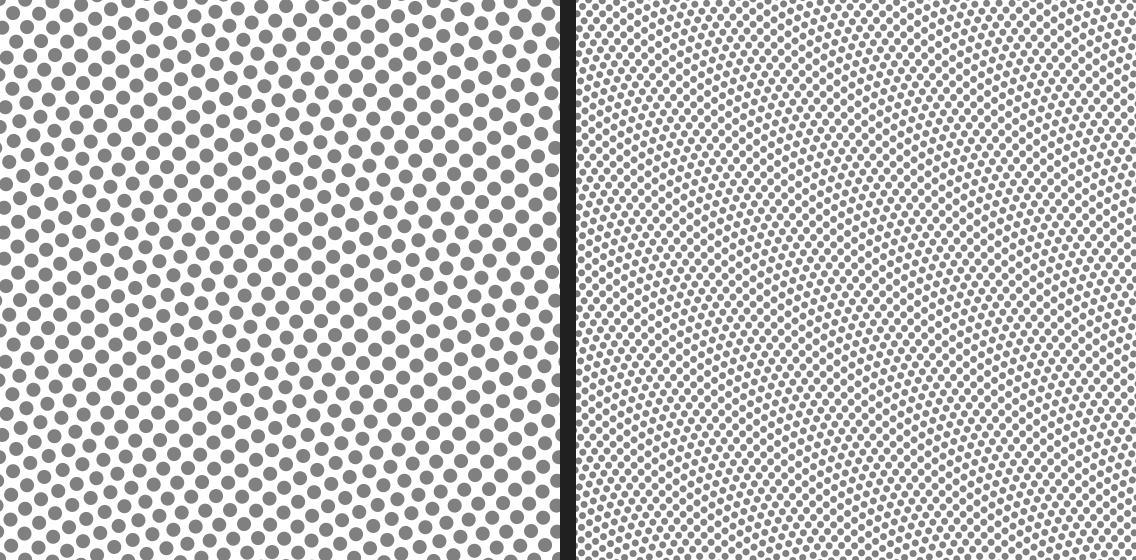
Left: one tile. Right: repeated 2 by 2.
A Shadertoy shader for this pattern:

```glsl
const float DIAGONALS = 22.0;      // dot lines across the canvas
const float DOTS_PER_LINE = 40.0;  // dots along each diagonal
const float DOT_RADIUS = 0.0125;
const float SHIFT_CENTER = 9.0;    // line about which the shifts are symmetric
const float SHIFT_START = 0.25;    // shift of that line, in dot steps
const vec3 PAPER_COLOR = vec3(1.0);
const vec3 DOT_COLOR = vec3(0.5);

// Quadratic shift along a diagonal; it wraps after DIAGONALS lines.
float lineShift(float line) {
    float offset = line + SHIFT_CENTER;
    return SHIFT_START + offset * offset / DIAGONALS;
}

// Center of the dot nearest to p, on the closest line x + y = constant.
vec2 nearestDot(vec2 p) {
    float line = round((p.x + p.y) * DIAGONALS);
    float lineSum = line / DIAGONALS;
    float shift = lineShift(line);
    float along = 0.5 * (p.x - p.y + lineSum);
    float x = (round(along * DOTS_PER_LINE - shift) + shift) / DOTS_PER_LINE;
    return vec2(x, lineSum - x);
}

void mainImage(out vec4 fragColor, in vec2 fragCoord) {
    vec2 uv = fragCoord / iResolution.xy;
    float pixel = 1.0 / min(iResolution.x, iResolution.y);

    // Signed distance to the dot edge, turned into pixel coverage
    float edge = distance(uv, nearestDot(uv)) - DOT_RADIUS;
    float coverage = clamp(0.5 - edge / pixel, 0.0, 1.0);

    fragColor = vec4(mix(PAPER_COLOR, DOT_COLOR, coverage), 1.0);
}
```
